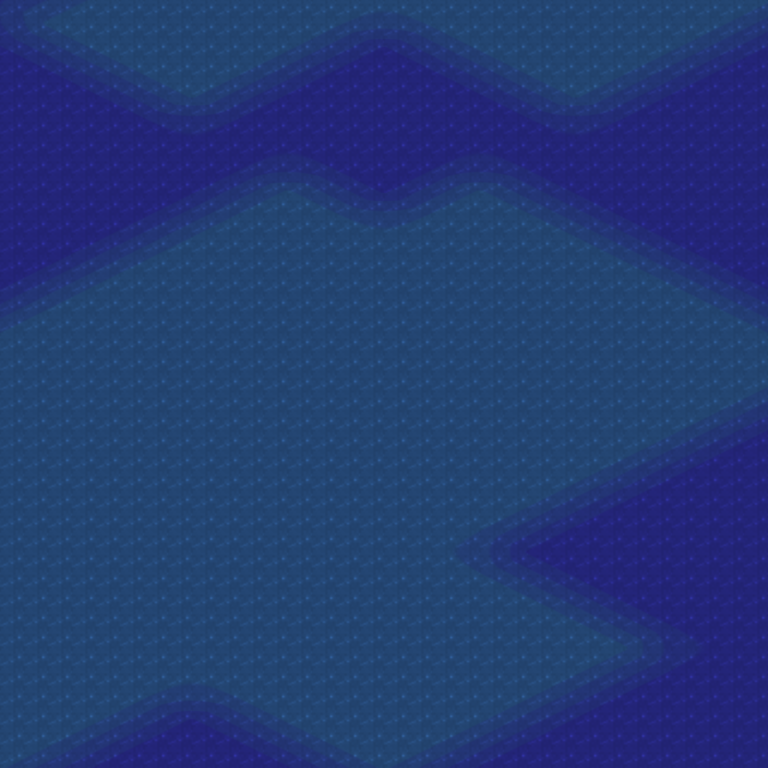
Reproduce this background procedurally as a WebGL 1 fragment shader.

```glsl
precision highp float;
// Isometric sea map: pale shallows stepping down into indigo depths, under a woven ripple texture.
uniform vec2 u_resolution;

float ramp(float x) {
  return clamp(x, 0.0, 1.0);
}

// Soft union of two coverages
float join(float a, float b) {
  return 1.0 - (1.0 - a) * (1.0 - b);
}

float hash(vec2 p) {
  return fract(sin(dot(p, vec2(12.99, 78.23))) * 4375.85);
}

// Value noise that repeats after "period" lattice cells
float tiledNoise(vec2 p, vec2 period) {
  vec2 i = floor(p);
  vec2 f = smoothstep(0.0, 1.0, p - i);
  vec2 lo = mod(i, period);
  vec2 hi = mod(i + 1.0, period);
  return mix(mix(hash(lo), hash(vec2(hi.x, lo.y)), f.x),
             mix(hash(vec2(lo.x, hi.y)), hash(hi), f.x), f.y);
}

// Shallow coverage, with a and b counted along the two isometric axes
float shallows(float a, float b) {
  // Two inlets along the top
  float leftInlet = ramp(5.0 - a) * ramp(b + 1.0) * ramp(0.3 + 0.7 * a);
  float rightInlet = ramp(9.0 - a) * ramp(b - 3.0);

  // Central shoal: twin peaks above, a spur and a notch below
  float crest = join(ramp(a - 6.0) * ramp(-b), ramp(a - 8.0) * ramp(2.0 - b));
  float spur = ramp(21.0 - a) * ramp(b + 13.0) * ramp(-6.0 - b);
  float shoal = crest * join(ramp(17.0 - a), spur);

  return join(join(leftInlet, rightInlet), shoal);
}

// Quantise the slope into soft-edged terraces
float terraces(float depth) {
  float level = 0.0;
  for (int i = 0; i < 4; i++) {
    float edge = 0.04 + 0.3 * float(i);
    level += 0.25 * smoothstep(edge - 0.03, edge + 0.03, depth);
  }
  return level;
}

// Repeating slanted ripple with small glints, as a brightness factor
float ripples(vec2 uv) {
  vec2 weave = uv * vec2(32.0, 39.0);
  vec2 cell = fract(weave) - 0.5;
  float slant = cell.y - 0.6 * cell.x;
  float streak = exp(-30.0 * slant * slant);
  float grain = tiledNoise(weave * vec2(10.0, 8.0), vec2(10.0, 8.0));

  float glint = 0.0;
  for (int i = 0; i < 3; i++) {
    float along = 0.3 * float(i) - 0.3;
    vec2 offset = cell - vec2(along, 0.6 * along + 0.1 * sin(5.0 * float(i)));
    glint += (0.5 + 0.25 * float(i)) * exp(-dot(offset, offset) * 220.0);
  }
  return 0.94 + 0.09 * grain + 0.08 * streak * grain + 0.36 * glint;
}

void main() {
  vec2 uv = gl_FragCoord.xy / u_resolution;
  float down = 2.0 * (1.0 - uv.y);
  float level = terraces(shallows(8.0 * (uv.x + down), 8.0 * (uv.x - down)));

  vec3 deepWater = vec3(0.137, 0.143, 0.47);
  vec3 shallowWater = vec3(0.138, 0.27, 0.445);
  vec3 water = mix(deepWater, shallowWater, level);

  gl_FragColor = vec4(water * ripples(uv), 1.0);
}
```
